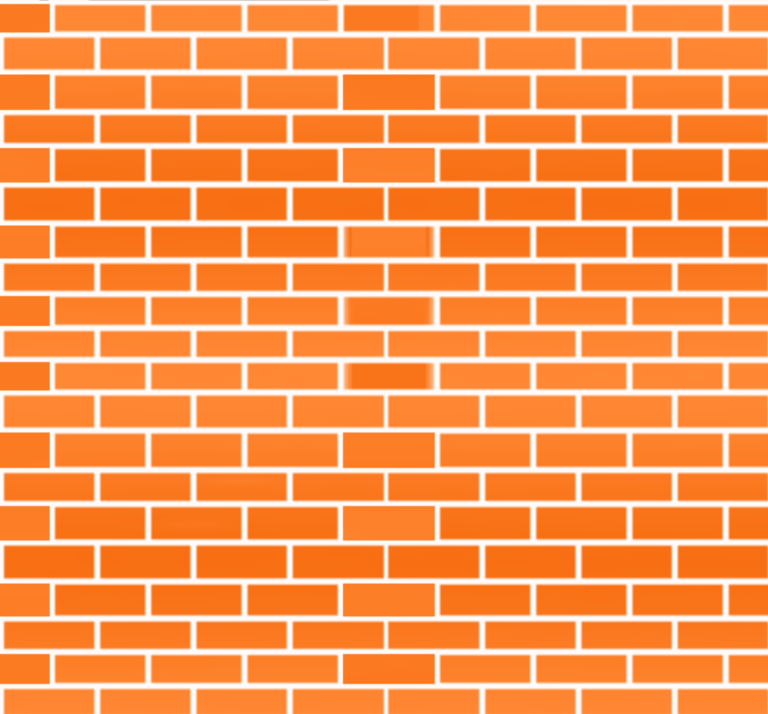
Give the GLSL for this texture, as a Shadertoy shader.

```glsl
// Orange brick wall in running bond with soft white mortar joints.
// Course heights and tone cycle every ten courses; two columns of the even
// courses hold replaced bricks with contrasting tone, ghost edges and smears.

const vec2 WALL = vec2(768.0, 714.0);      // design units over the canvas
const int CYCLE = 10;                      // courses per cycle
const float CYCLE_HEIGHT = 358.0;
const float COURSE[CYCLE] = float[CYCLE](
    32.5, 38.0, 39.5, 34.0, 38.5, 39.0, 37.0, 33.5, 34.0, 32.0);
const float TOP = 2.0;                     // first bed joint
const float PITCH = 96.25;                 // brick spacing across
const float EVEN_START = 52.0;
const float ODD_START = 1.0;
const vec2 JOINT = vec2(3.0, 3.1);         // half widths of mortar
const vec2 TIGHT_JOINT = vec2(2.2, 2.0);   // around replaced bricks
const float SOFT = 2.0;                    // edge softness
const float CRISP = 1.1;
const float BRIGHT_Y = 22.0;               // where the tone peaks

const vec3 DARK = vec3(0.973, 0.437, 0.075);
const vec3 LIGHT = vec3(1.0, 0.532, 0.205);
const vec3 MORTAR = vec3(1.0, 0.985, 0.98);
const vec3 SCUFF = vec3(0.78, 0.76, 0.75);

float hash(vec2 p) {
    return fract(sin(dot(p, vec2(127.1, 311.7))) * 43758.5);
}

float noise(vec2 p) {
    vec2 i = floor(p), f = fract(p);
    f = f * f * (3.0 - 2.0 * f);
    return mix(mix(hash(i), hash(i + vec2(1, 0)), f.x),
               mix(hash(i + vec2(0, 1)), hash(i + vec2(1, 1)), f.x), f.y);
}

// Soft elliptical smear
float smear(vec2 p, vec2 centre, vec2 size) {
    vec2 d = (p - centre) / size;
    return exp(-dot(d, d));
}

void mainImage(out vec4 fragColor, in vec2 fragCoord) {
    vec2 uv = fragCoord / iResolution.xy;
    vec2 p = vec2(uv.x, 1.0 - uv.y) * WALL;
    float pixel = WALL.x / iResolution.x;

    // Find the course and the height within it
    float cycle = floor((p.y - TOP) / CYCLE_HEIGHT);
    float y = p.y - TOP - cycle * CYCLE_HEIGHT;
    int course = 0;
    for (int i = 0; i < CYCLE - 1; i++) {
        if (y < COURSE[i]) break;
        y -= COURSE[i];
        course++;
    }
    float row = cycle * float(CYCLE) + float(course);
    bool even = course % 2 == 0;

    // Find the brick and its distance to the joint centres
    float start = even ? EVEN_START : ODD_START;
    float column = floor((p.x - start) / PITCH);
    float x = p.x - start - column * PITCH;
    vec2 gap = vec2(min(x, PITCH - x), min(y, COURSE[course] - y));

    // Replaced bricks: the left end and the middle of even courses
    bool leftEnd = even && column < 0.0;
    bool middle = even && column == 3.0;
    bool worn = middle && row >= 6.0 && row <= 10.0;
    bool replaced = leftEnd || (middle && !worn && row > 0.0);
    vec2 joint = replaced ? TIGHT_JOINT : JOINT;
    if (!even && abs(p.x - 386.0) < 20.0) joint.x = TIGHT_JOINT.x;

    // Tone runs down the wall, reversed in the replaced bricks
    float tone = 0.5 + 0.5 * cos(6.28319 * (p.y - BRIGHT_Y) / CYCLE_HEIGHT);
    if (leftEnd) tone = mix(tone, 1.0 - tone, 0.6);
    if (middle) {
        float change = row == 12.0 ? 0.3 : 0.55 + 0.3 * hash(vec2(row, 3.0));
        float blur = row == 8.0 ? 4.0 : 1.5;
        float inset = row == 0.0 ? smoothstep(-1.5, 1.5, 78.0 - x)
                    : worn ? smoothstep(-blur, blur, gap.x - 11.0) : 1.0;
        tone = mix(tone, 1.0 - tone, change * inset);
    }
    tone += 0.04 * (noise(p * vec2(0.02, 0.08)) - 0.5);
    tone += 0.22 * smear(p, vec2(241, 481), vec2(32, 4));
    tone += 0.22 * smear(p, vec2(196, 525), vec2(30, 5));
    vec3 brick = mix(DARK, LIGHT, clamp(tone, 0.0, 1.0));

    // Faded ends of the worn bricks
    if (worn) {
        float ghost = 1.0 - smoothstep(3.0, 10.0, gap.x);
        brick = mix(brick, MORTAR, 0.4 * ghost);
    }

    // Lay the brick face over mortar
    float soft = max(replaced ? CRISP : SOFT, 0.7 * pixel);
    vec2 face = smoothstep(vec2(-soft), vec2(soft), gap - joint);
    vec3 color = mix(MORTAR, brick, face.x * face.y);

    // Thin grey scuff along the top
    float scuff = smoothstep(86.0, 92.0, p.x) * smoothstep(332.0, 326.0, p.x)
                + smoothstep(38.0, 41.0, p.x) * smoothstep(50.0, 47.0, p.x);
    scuff *= 1.0 - smoothstep(0.6, 1.6, p.y);
    fragColor = vec4(mix(color, SCUFF, 0.7 * scuff), 1.0);
}
```
